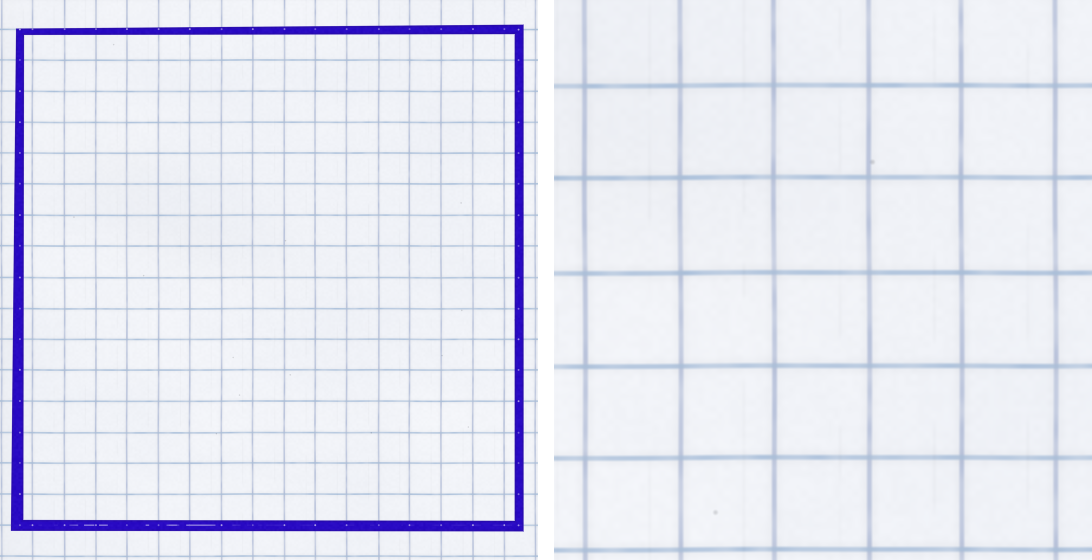
Left, the full canvas; right, a detail of the centre.
Reproduce this pattern procedurally as a WebGL 1 fragment shader.

```glsl
precision highp float;
// Squared notebook paper with a thick, slightly crooked blue ink frame.
uniform vec2 u_resolution;

float hash(vec2 p) {
  return fract(sin(dot(p, vec2(127.1, 311.7))) * 43758.5453);
}

float noise(vec2 p) {
  vec2 i = floor(p), f = fract(p);
  f = f * f * (3.0 - 2.0 * f);
  return mix(mix(hash(i), hash(i + vec2(1.0, 0.0)), f.x),
             mix(hash(i + vec2(0.0, 1.0)), hash(i + vec2(1.0, 1.0)), f.x), f.y);
}

float fbm(vec2 p) {
  float sum = 0.0, amp = 0.5;
  for (int i = 0; i < 4; i++) {
    sum += amp * noise(p);
    p = p * 2.03 + 7.1;
    amp *= 0.5;
  }
  return sum;
}

// Distance to the nearest ruled line, each line slightly misplaced
float ruledDistance(float x, float start, float pitch, float seed) {
  float cell = (x - start) / pitch;
  float id = floor(cell + 0.5);
  float jitter = (hash(vec2(id, seed)) - 0.5) * 0.03;
  return abs(cell - id - jitter) * pitch;
}

float stroke(float d, float halfWidth, float blur) {
  return 1.0 - smoothstep(halfWidth - blur, halfWidth + blur, d);
}

// Signed distance to a four-sided shape: sides hold the positions at both ends
float quad(vec2 p, vec2 left, vec2 right, vec2 bottom, vec2 top) {
  vec2 t = clamp((p - vec2(0.03, 0.06)) / vec2(0.9, 0.885), 0.0, 1.0);
  float dx = max(mix(left.x, left.y, t.y) - p.x, p.x - mix(right.x, right.y, t.y));
  float dy = max(mix(bottom.x, bottom.y, t.x) - p.y, p.y - mix(top.x, top.y, t.x));
  return max(dx, dy);
}

void main() {
  vec2 p = gl_FragCoord.xy / u_resolution.y;
  float pixel = 1.0 / u_resolution.y;
  float blur = max(0.0011, 0.7 * pixel);

  // Paper with soft shading, fibres and a few grey smudges
  float shade = fbm(p * vec2(5.0, 8.0));
  float grain = noise(p * 260.0) - 0.5;
  vec3 color = vec3(0.945, 0.953, 0.972) + (shade - 0.47) * vec3(0.035, 0.03, 0.02);
  color += grain * 0.012;
  vec2 smudge = (p - vec2(0.31, 0.62)) * mat2(0.9, -0.4, 0.4, 0.9);
  color -= 0.035 * exp(-dot(smudge * vec2(5.0, 12.0), smudge * vec2(5.0, 12.0))) * shade;
  color -= 0.012 * smoothstep(0.08, 0.0, p.x);

  // Ruled squares with uneven ink
  float column = ruledDistance(p.x + 0.0008 * (noise(p.yy * 9.0) - 0.5), 0.0586, 0.0561, 3.0);
  float row = ruledDistance(p.y + 0.0008 * (noise(p.xx * 9.0 + 4.0) - 0.5), 0.0065, 0.05537, 8.0);
  float columnInk = 0.6 + 0.35 * noise(p * vec2(18.0, 90.0));
  float rowInk = 0.65 + 0.35 * noise(p * vec2(90.0, 18.0) + 5.0);
  color = mix(color, vec3(0.73, 0.77, 0.87), stroke(column, 0.0014, blur) * columnInk);
  color = mix(color, vec3(0.70, 0.78, 0.88), stroke(row, 0.0014, blur) * rowInk);
  color -= 0.018 * stroke(column, 0.004, 0.003) + 0.018 * stroke(row, 0.004, 0.003);

  // Faint ghost rule beside the columns
  float ghost = ruledDistance(p.x, 0.0410, 0.0561, 5.0);
  color -= 0.016 * stroke(ghost, 0.001, blur) * smoothstep(0.4, 0.7, noise(p * vec2(14.0, 40.0)));

  // Tiny dust specks
  vec2 dustCell = floor(p * 32.0);
  vec2 dustAt = vec2(hash(dustCell + 2.0), hash(dustCell + 6.0)) * 0.6 + 0.2;
  float dust = stroke(length(fract(p * 32.0) - dustAt) / 32.0, 0.0012, blur);
  color -= 0.13 * dust * step(0.985, hash(dustCell));

  // Crooked frame, heavier at the lower left
  float outer = quad(p, vec2(0.0195, 0.0286), vec2(0.935),
                     vec2(0.052, 0.051), vec2(0.949, 0.956));
  float inner = quad(p, vec2(0.0417, 0.043), vec2(0.919),
                     vec2(0.0716, 0.070), vec2(0.9375, 0.939));
  float band = max(outer, -inner);
  float edge = max(0.0007, 0.7 * pixel);
  vec3 ink = mix(vec3(0.16, 0.04, 0.765), vec3(0.16, 0.05, 0.67),
                 smoothstep(-0.0045, -0.001, band) * 0.85);
  ink += grain * 0.03;

  // Pale flecks where rules cross the middle of the frame, and dashes below
  float sideMiddle = min(abs(p.x - 0.0355), abs(p.x - 0.926));
  float endMiddle = min(abs(p.y - 0.0622), abs(p.y - 0.948));
  float fleck = stroke(length(vec2(sideMiddle, row)), 0.0016, blur);
  fleck = max(fleck, stroke(length(vec2(endMiddle, column)), 0.0016, blur));
  float worn = smoothstep(0.1, 0.16, p.x) * (1.0 - smoothstep(0.36, 0.44, p.x));
  float dash = smoothstep(0.52, 0.68, noise(vec2(p.x * 110.0, 3.0)));
  dash *= stroke(abs(p.y - 0.0622), 0.0011, blur) * (0.12 + 0.88 * worn);
  fleck = max(fleck * (0.35 + 0.6 * noise(p * 30.0)), dash * 0.75);
  ink = mix(ink, vec3(0.75, 0.71, 0.92), fleck);

  color = mix(color, ink, 1.0 - smoothstep(-edge, edge, band));
  gl_FragColor = vec4(clamp(color, 0.0, 1.0), 1.0);
}
```
